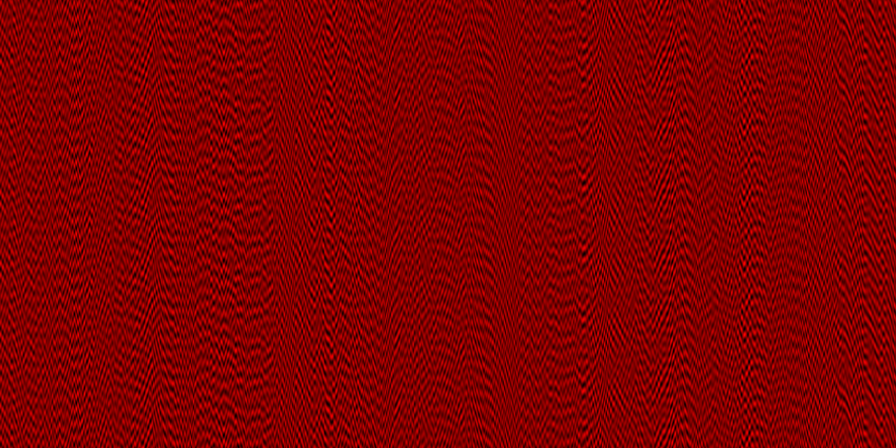
Reproduce this background procedurally as a Shadertoy shader.

```glsl
const float TAU = 6.2831853;
const float ROWS = 38.0;            // grain rows per canvas height
const float LONG_ROWS = 31.0;       // rows of the longer strokes
const float SHORT_ROWS = 44.0;      // rows of the shorter strokes
const float COLUMNS = 98.0;         // grain columns per canvas height
const float CHEVRON_CELLS = 36.0;   // zigzag turns per canvas height
const float CHEVRON_DEPTH = 1.8;    // zigzag travel, in rows
const float STROKE_CELLS = 50.0;    // turns of the steep strokes
const float STROKE_DEPTH = 4.0;     // travel of the steep strokes, in rows
const float COLUMN_JITTER = 0.9;    // uneven column spacing, in columns
const float ROW_JITTER = 0.3;       // slow vertical drift, in rows
const float MEAN_RED = 0.5;
const float GRAIN_CONTRAST = 0.2;
const float LONG_CONTRAST = 0.115;
const float SHORT_CONTRAST = 0.085;

float hash(float n) {
    return fract(sin(n * 127.1 + 11.7) * 4375.85);
}

// Straight ramps between random values keep the zigzag corners crisp
float ramps(float x) {
    float cell = floor(x);
    return mix(hash(cell), hash(cell + 1.0), x - cell);
}

float smoothNoise(float x) {
    float cell = floor(x);
    return mix(hash(cell), hash(cell + 1.0), smoothstep(0.0, 1.0, x - cell));
}

float verticalDrift(vec2 p) {
    return ROW_JITTER * smoothNoise(p.y * 8.0 + 3.0 * ramps(p.x * 6.0));
}

// Two opposed diagonal waves interlock into slender upright grains
float interlockedGrain(vec2 p) {
    float zigzag = CHEVRON_DEPTH * ramps(p.x * CHEVRON_CELLS)
                 + 1.2 * smoothNoise(p.x * 11.0 + 400.0);
    float row = p.y * ROWS + zigzag + verticalDrift(p);
    float column = p.x * COLUMNS
                 + COLUMN_JITTER * smoothNoise(p.x * 55.0 + 900.0);
    float balance = mix(0.1, 0.9, smoothNoise(p.x * 30.0 + 1500.0));
    return mix(sin(TAU * (row + column)), sin(TAU * (row - column)), balance);
}

// Random slopes give a blend of narrow needles and broad chevron tips
float steepStrokes(vec2 p, float rows, float seed) {
    float phase = STROKE_DEPTH * ramps(p.x * STROKE_CELLS + seed)
                + 0.5 * ramps(p.x * 120.0 + seed + 600.0);
    return sin(TAU * (p.y * rows + phase - verticalDrift(p)));
}

// Strength varies from one group of columns to the next
float strength(float x) {
    float fine = smoothNoise(x * 70.0 + 3300.0);
    float broad = smoothNoise(x * 12.0 + 3900.0);
    return 0.6 + 0.35 * fine + 0.45 * broad;
}

void mainImage(out vec4 fragColor, in vec2 fragCoord) {
    vec2 p = fragCoord / iResolution.y;
    float weave = GRAIN_CONTRAST * interlockedGrain(p)
                + LONG_CONTRAST * steepStrokes(p, LONG_ROWS, 2100.0)
                + SHORT_CONTRAST * steepStrokes(p, SHORT_ROWS, 5100.0);
    float red = MEAN_RED + strength(p.x) * weave;
    fragColor = vec4(clamp(red, 0.0, 1.0), 0.0, 0.0, 1.0);
}
```
